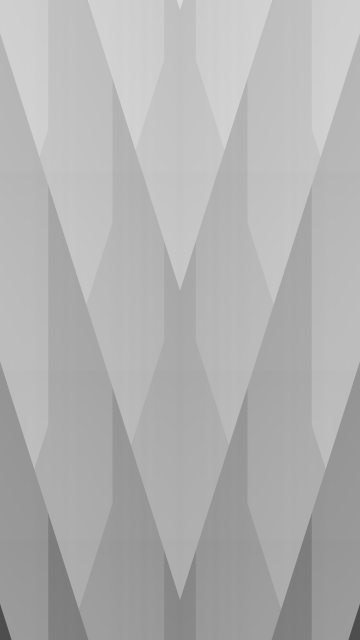
Give the GLSL for this background, as a Shadertoy shader.

```glsl
const int BANDS = 6;
const int STRIPS = 3;
const float SLOPE = 1.772;          // steepness of every diagonal
const float BAND_GLOW = 0.03;       // each band brightens toward its lower edge
const float BAND_SPAN = 0.45;
const float SEAM_DEPTH = 0.008;
const float STREAK_DEPTH = 0.008;
const float STREAK_COUNT = 60.0;

// Depth of each chevron tip, measured down from the top
const float TIP[BANDS] = float[](-0.447, 0.0156, 0.4544, 0.9375, 1.4505, 1.829);
// Lightest tone of each band, and how much each facet darkens it
const float TONE[BANDS] = float[](0.96, 0.89, 0.80, 0.725, 0.60, 0.32);
const float FACET_STEP[BANDS] = float[](0.04, 0.042, 0.043, 0.06, 0.09, 0.10);
// Distance of the vertical facet edges from the centre line
const float STRIP[STRIPS] = float[](0.044, 0.1875, 0.366);
// Depth of the faint horizontal seams
const float SEAM[3] = float[](0.2695, 0.5795, 0.8437);

float hash(float n) {
    n = fract(n * 0.1031);
    n *= n + 33.33;
    return fract(n * (n + n));
}

float noise(float x) {
    float cell = floor(x);
    float f = fract(x);
    return mix(hash(cell), hash(cell + 1.0), f * f * (3.0 - 2.0 * f));
}

// Antialiased step: 0 below zero, 1 above
float edge(float d, float width) {
    return smoothstep(-width, width, d);
}

float bandTone(int band, float side, float fall, float rise, float px) {
    float shade = 0.0;
    for (int i = 0; i < STRIPS; i++) {
        float lit = 0.0;
        if (band >= i) {
            lit = edge(side - STRIP[i], 0.7 * px)
                * edge(TIP[band - i] - rise, SLOPE * 0.7 * px);
        }
        shade += 1.0 - lit;
    }
    float across = clamp((fall - TIP[band]) / BAND_SPAN, 0.0, 1.0);
    return TONE[band] - FACET_STEP[band] * shade + BAND_GLOW * (across - 0.5);
}

void mainImage(out vec4 fragColor, in vec2 fragCoord) {
    vec2 uv = fragCoord / iResolution.xy;
    float px = 1.0 / iResolution.x;
    float side = abs(uv.x - 0.5);
    float depth = 1.0 - uv.y;
    float fall = depth + SLOPE * side;
    float rise = depth - SLOPE * side;

    // Overlapping chevron bands, from the top down
    float tone = bandTone(0, side, fall, rise, px);
    for (int k = 1; k < BANDS; k++) {
        float cover = edge(fall - TIP[k], SLOPE * 0.7 * px);
        tone = mix(tone, bandTone(k, side, fall, rise, px), cover);
    }

    // Faint seams that fade out below their upper edge
    for (int i = 0; i < 3; i++) {
        float below = depth - SEAM[i];
        tone -= SEAM_DEPTH * edge(below, px) * exp(-max(below, 0.0) * 14.0);
    }

    // Soft vertical streaks, mirrored about the centre
    tone += STREAK_DEPTH * (noise(side * STREAK_COUNT) - 0.5);

    fragColor = vec4(vec3(tone), 1.0);
}
```
